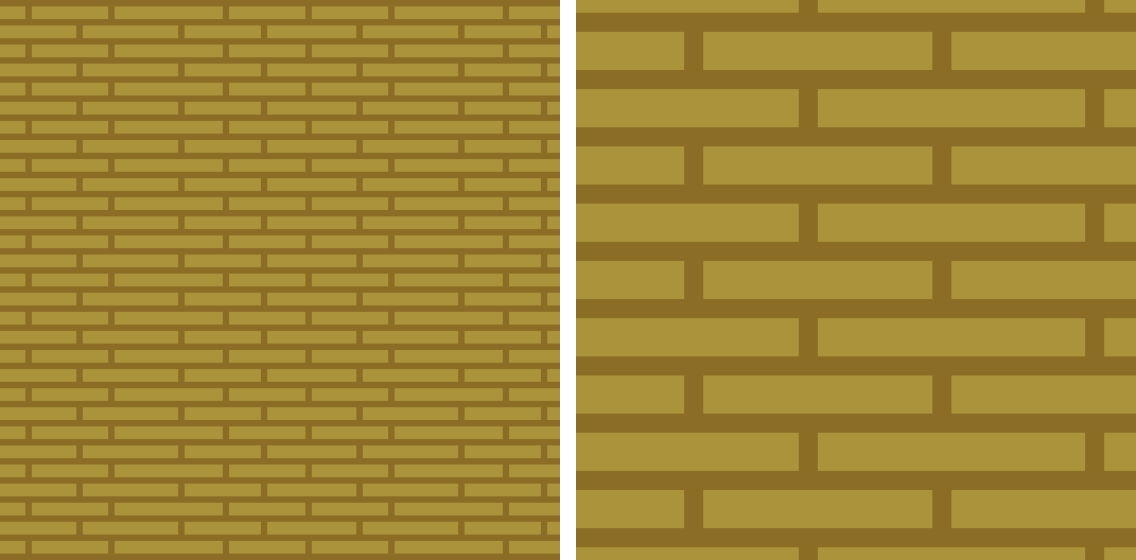
Left: the whole. Right: its middle third, enlarged.
Reproduce this pattern procedurally as a WebGL 2 fragment shader.

```glsl
#version 300 es
precision highp float;
// Flat ochre brickwork: long thin bricks in two alternating courses with uneven joints.

uniform vec2 u_resolution;
out vec4 fragColor;

const float UNITS = 88.0;        // joint widths across the canvas
const float COURSE = 3.0;        // one bed joint plus a brick two units high
const float TILE = 44.0;         // horizontal repeat
const float HALF_JOINT = 0.5;

const vec3 BRICK = vec3(0.667, 0.576, 0.227);
const vec3 MORTAR = vec3(0.545, 0.427, 0.149);

// Distance from x to the nearest copy of center, repeated every period.
float repeatDistance(float x, float center, float period) {
    return abs(mod(x - center + 0.5 * period, period) - 0.5 * period);
}

// Pixel coverage of a joint, given the distance to its center line.
float jointCoverage(float dist, float pixel) {
    return clamp((HALF_JOINT - dist) / pixel + 0.5, 0.0, 1.0);
}

// Distance to the nearest upright joint among three per tile.
float uprightDistance(float x, vec3 centers) {
    float nearest = TILE;
    for (int i = 0; i < 3; i++) {
        nearest = min(nearest, repeatDistance(x, centers[i], TILE));
    }
    return nearest;
}

void main() {
    float pixel = UNITS / min(u_resolution.x, u_resolution.y);
    vec2 p = gl_FragCoord.xy * pixel;

    // Even and odd courses have their own upright joints.
    bool oddCourse = mod(floor((p.y - HALF_JOINT) / COURSE), 2.0) > 0.5;
    vec3 centers = oddCourse ? vec3(12.5, 28.5, 41.5) : vec3(4.5, 17.5, 35.5);

    float bed = jointCoverage(repeatDistance(p.y, HALF_JOINT, COURSE), pixel);
    float upright = jointCoverage(uprightDistance(p.x, centers), pixel);

    // Multiply the uncovered parts so that corners stay smooth.
    float brick = (1.0 - bed) * (1.0 - upright);
    fragColor = vec4(mix(MORTAR, BRICK, brick), 1.0);
}
```
